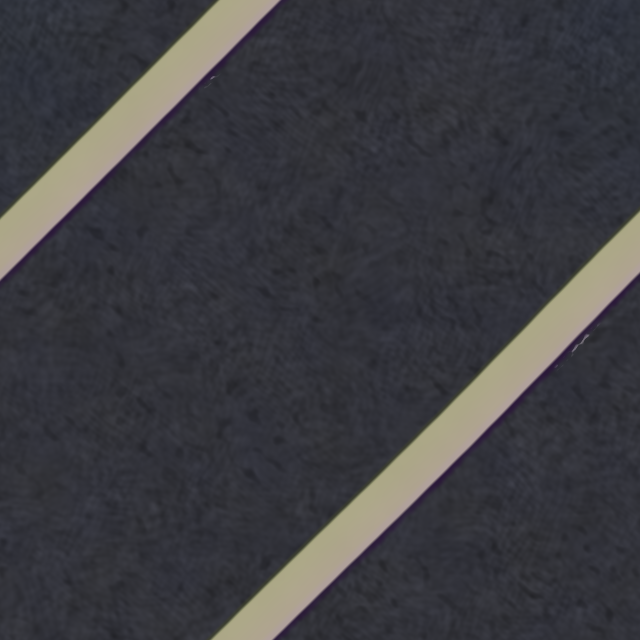
A Shadertoy shader for this pattern:

```glsl
// Dark felted cloth crossed by two pale diagonal stripes that repeat at a fixed pitch.
// The stripes are a folded distance with soft coloured fringes; the felt is
// layered gradient noise stretched into short fibres along several directions.

const float PITCH = 0.699;         // distance between stripe centres
const float FIRST_CENTRE = 0.2755; // from the top left corner
const float HALF_WIDTH = 0.0342;

vec2 hashGradient(vec2 cell) {
    vec3 p = fract(cell.xyx * vec3(0.1031, 0.1030, 0.0973));
    p += dot(p, p.yzx + 33.33);
    float angle = 6.2832 * fract((p.x + p.y) * p.z);
    return vec2(cos(angle), sin(angle));
}

float gradientNoise(vec2 p) {
    vec2 i = floor(p), f = fract(p);
    vec2 u = f * f * f * (f * (f * 6.0 - 15.0) + 10.0);
    vec2 e = vec2(1.0, 0.0);
    float a = dot(hashGradient(i), f);
    float b = dot(hashGradient(i + e.xy), f - e.xy);
    float c = dot(hashGradient(i + e.yx), f - e.yx);
    float d = dot(hashGradient(i + e.xx), f - e.xx);
    return mix(mix(a, b, u.x), mix(c, d, u.x), u.y);
}

float fbm(vec2 p) {
    float sum = 0.0, amplitude = 0.6;
    for (int i = 0; i < 3; i++) {
        sum += amplitude * gradientNoise(p);
        p = mat2(1.6, 1.2, -1.2, 1.6) * p + 17.3;
        amplitude *= 0.55;
    }
    return sum;
}

vec2 rotate(vec2 p, float angle) {
    float c = cos(angle), s = sin(angle);
    return vec2(c * p.x + s * p.y, c * p.y - s * p.x);
}

// Short fibres: each layer has its own direction and fades in and out in patches.
float fibres(vec2 p) {
    float sum = 0.0;
    for (int i = 0; i < 5; i++) {
        float k = float(i);
        vec2 q = rotate(p, 0.5 + 1.27 * k) + 5.7 * k;
        q += 0.008 * gradientNoise(q * 14.0);
        float patchAmount = max(0.0, 0.5 + 1.3 * gradientNoise(p * 8.0 + 31.0 * k));
        sum += patchAmount * gradientNoise(q * vec2(24.0, 85.0) * (1.0 + 0.14 * k));
    }
    return sum;
}

// Sparse dark hollows, slightly elongated and clustered.
float hollows(vec2 p) {
    vec2 q = rotate(p, 0.9);
    float cluster = 0.6 + 0.9 * gradientNoise(p * 6.0 + 12.0);
    return cluster * smoothstep(0.12, 0.55, gradientNoise(q * vec2(55.0, 38.0) + 3.0));
}

vec3 feltColour(vec2 p) {
    float mottle = fbm(p * 20.0);
    float broad = gradientNoise(p * 5.0 + 8.0);
    float tint = fbm(p * 9.0 + 40.0);
    float cool = smoothstep(0.5, 1.0, p.y) * smoothstep(0.2, 0.5, abs(p.x - 0.5));
    float light = 1.015 + 0.19 * mottle + 0.07 * broad + 0.16 * fibres(p);
    light += 0.07 * gradientNoise(p * 85.0 + 9.0);
    vec3 colour = vec3(0.193, 0.196, 0.223) * light;
    colour += vec3(-0.010, 0.001, 0.010) * cool;
    colour += vec3(0.008, 0.005, -0.016) * tint;
    return colour * (1.0 - 0.24 * hollows(p));
}

// Pale face, drifting from faint green on the left edge to pink on the right.
vec3 stripeColour(float across, vec2 p) {
    float side = across / HALF_WIDTH;
    vec3 colour = mix(vec3(0.675, 0.657, 0.530), vec3(0.688, 0.642, 0.565),
                      smoothstep(-0.8, 0.8, side));
    colour = mix(colour, vec3(0.62, 0.63, 0.46), smoothstep(-0.85, -1.03, side));
    colour = mix(colour, vec3(0.69, 0.63, 0.61), smoothstep(0.55, 0.85, side));
    return colour + 0.012 * fbm(p * 12.0);
}

// Coverage of a band, softened by blur on both edges.
float band(float x, float halfWidth, float blur) {
    return 1.0 - smoothstep(halfWidth - blur, halfWidth + blur, abs(x));
}

void mainImage(out vec4 fragColor, in vec2 fragCoord) {
    vec2 p = fragCoord / iResolution.y;
    float pixel = 1.0 / iResolution.y;

    // Stripe frame: across runs to the lower right, along to the upper right
    float across = (p.x + 1.0 - p.y) * 0.70711 - FIRST_CENTRE;
    float along = (p.x + p.y) * 0.70711;
    float index = floor(across / PITCH + 0.5);
    across -= index * PITCH;

    // Gentle bow and a slight waver of the cut edge
    float bow = mix(0.0004, 0.0022, index);
    across -= bow * (0.8 + cos((along - 0.707) * 7.0));
    across += 0.0006 * gradientNoise(vec2(along * 24.0, index + 0.3));

    vec3 colour = feltColour(p);

    // Fringes: olive on the left, a broken purple shadow on the right
    float olive = band(across + HALF_WIDTH + 0.002, 0.003, 0.003);
    float ragged = 0.003 * gradientNoise(vec2(along * 75.0, index + 0.4));
    float beyond = across - HALF_WIDTH + ragged;
    float purple = smoothstep(-0.004, 0.0, beyond) * (1.0 - smoothstep(0.003, 0.014, beyond));
    float strength = 0.78 + 0.35 * gradientNoise(vec2(along * 16.0, index + 0.7));
    colour = mix(colour, vec3(0.25, 0.26, 0.17), 0.7 * olive);
    colour = mix(colour, vec3(0.165, 0.085, 0.225), strength * purple);

    // Worn lint specks in a short run beside each stripe
    float run = band(along - mix(0.85, 0.96, index), mix(0.014, 0.045, index), 0.012);
    float lint = smoothstep(0.05, 0.4, gradientNoise(vec2(along * 90.0, across * 190.0)));
    colour += vec3(0.26, 0.24, 0.25) * lint * run * band(across - HALF_WIDTH - 0.011, 0.003, 0.003);

    float face = band(across, HALF_WIDTH, max(0.0028, pixel));
    colour = mix(colour, stripeColour(across, p), face);
    fragColor = vec4(clamp(colour, 0.0, 1.0), 1.0);
}
```
